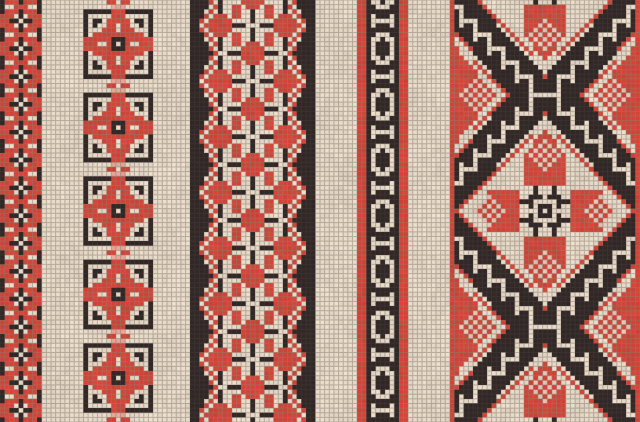
This pattern is drawn by a WebGL 2 fragment shader. Its source:

```glsl
#version 300 es
precision highp float;
uniform vec2 u_resolution;
out vec4 fragColor;

const vec3 PAPER = vec3(0.90, 0.85, 0.78);
const vec3 BLACK = vec3(0.19, 0.155, 0.15);
const vec3 RED = vec3(0.83, 0.26, 0.21);
const vec3 PINK = vec3(0.90, 0.65, 0.59);
const vec3 TAUPE = vec3(0.55, 0.49, 0.45);
const float STITCHES_ACROSS = 138.0;

float hash(vec2 p) {
  return fract(sin(dot(p, vec2(127.1, 311.7))) * 4375.85);
}

// Mirrored distance in whole stitches to the nearest repeat centre
float fold(float v, float centre, float period) {
  float d = v - centre;
  return abs(d - period * floor((d + 0.5) / period + 0.5));
}

float big(vec2 p) { return max(p.x, p.y); }
float small(vec2 p) { return min(p.x, p.y); }
float odd(float v) { return step(0.5, mod(floor(v + 0.5), 2.0)); }

vec3 checker(vec2 cell) { return mix(PAPER, RED, odd(cell.x + cell.y)); }

// Red field carrying a dotted lozenge
vec3 dottedRed(vec2 q) {
  float s = q.x + q.y;
  return s < 4.5 && odd(s) > 0.5 ? mix(PAPER, PINK, 0.4) : RED;
}

vec3 narrowChain(vec2 p) {
  float s = p.x + p.y;
  if (s < 0.5) return PAPER;
  if (s < 1.5 || (s < 2.5 && small(p) < 0.5)) return BLACK;
  if (big(p) < 1.5) return PAPER;
  if (p.y > 2.5 && p.x > 1.5 && p.x < 3.5) return PAPER;
  return s < 5.5 ? RED : BLACK;
}

vec3 framedFlower(vec2 p) {
  float m = big(p), n = small(p);
  if (p.x > 7.5) return PAPER;
  if (p.y > 7.5) {
    if (p.y > 8.5) return p.x > 0.5 && p.x < 2.5 ? RED : PAPER;
    return p.x < 1.5 ? PINK : PAPER;
  }
  if (m > 6.5) return n < 1.5 ? RED : BLACK;
  if (m < 0.5) return PAPER;
  if (m < 1.5) return BLACK;
  if (n < 0.5 && m > 2.5 && m < 4.5) return PAPER;
  if (n < 2.5 && m < 5.5) return RED;
  if (n < 1.5 || m < 3.5) return RED;
  return n > 3.5 && m > 4.5 && m < 5.5 ? BLACK : PAPER;
}

vec3 lozengeLattice(vec2 p, vec2 cell) {
  vec2 side = vec2(abs(p.x - 7.0), 6.0 - p.y);
  float edge = 11.0 - floor(side.y * 0.55);
  if (p.x > edge + 0.5) return BLACK;
  if (p.x > edge - 1.5) return checker(cell);
  vec2 q = p.x + p.y < side.x + side.y ? p : side;
  if (q.x + q.y < 3.5 && big(q) < 2.5) return RED;
  if (small(q) < 0.5) return big(q) > 5.5 ? PAPER : BLACK;
  vec2 bud = abs(p - vec2(3.5, 3.0));
  return big(bud) < 1.2 ? RED : PAPER;
}

vec3 linkChain(vec2 p) {
  if (p.x > 3.5) return RED;
  float toBar = 6.0 - p.y;
  bool ring = p.y < 3.5 && p.x + p.y < 4.5 && p.x < 2.5
    && !(p.x < 1.5 && p.y < 1.5) && !(p.x < 0.5 && p.y < 2.5);
  bool bar = p.x < 2.5 && (toBar < 0.5 || (p.x > 1.5 && toBar < 1.5));
  return ring || bar ? PAPER : BLACK;
}

vec3 knot(vec2 p) {
  float m = big(p), n = small(p);
  bool stroke = abs(m - 1.0) < 0.5 || (abs(m - 3.0) < 0.5 && n > 0.5)
    || (m > 3.5 && abs(n - 2.0) < 0.5);
  return stroke ? BLACK : PAPER;
}

vec3 greatDiamonds(vec2 p, vec2 cell) {
  if (p.x > 19.5) return RED;
  // Four-petalled diamond
  float s = p.x * 1.1 + p.y;
  if (s < 21.1) {
    if (s > 19.2) return checker(cell);
    if (big(p) < 5.5) return knot(p);
    vec2 q = p.x > p.y ? p.yx : p;
    return q.x < 4.5 && s < 17.3 ? dottedRed(vec2(q.x, abs(q.y - 12.0))) : PAPER;
  }
  // Half diamonds at the sides
  vec2 h = vec2(20.0, 25.0) - p;
  float t = h.x * 1.25 + h.y;
  if (t < 15.2) {
    if (t > 13.2) return checker(cell);
    return t > 11.4 ? PAPER : dottedRed(vec2(abs(h.x - 5.0), h.y));
  }
  // Stepped line joined by a crossbar
  float stepIndex = floor((p.x + 0.5) / 3.0);
  float stairY = 24.0 - 3.0 * stepIndex;
  bool tread = p.x > 2.5 && abs(p.y - stairY) < 0.5;
  bool riser = p.x > 2.5 && p.x - 3.0 * stepIndex < 0.5 && abs(p.y - stairY - 2.0) < 2.5;
  return tread || riser || (p.x < 3.5 && p.y > 24.5) ? PAPER : BLACK;
}

vec3 bands(vec2 c) {
  if (c.x < 8.5) return narrowChain(vec2(abs(c.x - 4.0), fold(c.y, 4.0, 6.0)));
  if (c.x < 40.5) return framedFlower(vec2(abs(c.x - 25.0), fold(c.y, 9.0, 18.0)));
  if (c.x < 67.5) return lozengeLattice(vec2(abs(c.x - 54.0), fold(c.y, 11.0, 12.0)), c);
  if (c.x > 76.5 && c.x < 87.5) return linkChain(vec2(abs(c.x - 82.0), fold(c.y, 10.0, 12.0)));
  if (c.x > 96.5) return greatDiamonds(vec2(abs(c.x - 117.0), fold(c.y, 45.0, 50.0)), c);
  return PAPER;
}

// Stitch colour with ruled lines, uneven ink and faint fading
vec3 printed(vec2 p) {
  vec2 cell = floor(p);
  vec3 ink = bands(cell);
  vec2 toLine = 0.5 - abs(fract(p) - 0.5);
  float ruled = 1.0 - smoothstep(0.06, 0.16, small(toLine));
  float fade = sin(p.x * 0.31 + sin(p.y * 0.17)) * sin(p.y * 0.23 + p.x * 0.07);
  ink = mix(ink, TAUPE, 0.6 * ruled * ink.r);
  return ink * (1.0 + 0.06 * (hash(cell) - 0.5) + 0.015 * fade);
}

void main() {
  vec3 sum = vec3(0.0);
  for (int i = 0; i < 9; i++) {
    vec2 jitter = (vec2(i % 3, i / 3) - 1.0) / 3.0;
    vec2 p = gl_FragCoord.xy + jitter;
    p.y = u_resolution.y - p.y;
    sum += printed(p / u_resolution.x * STITCHES_ACROSS);
  }
  fragColor = vec4(sum / 9.0, 1.0);
}
```
